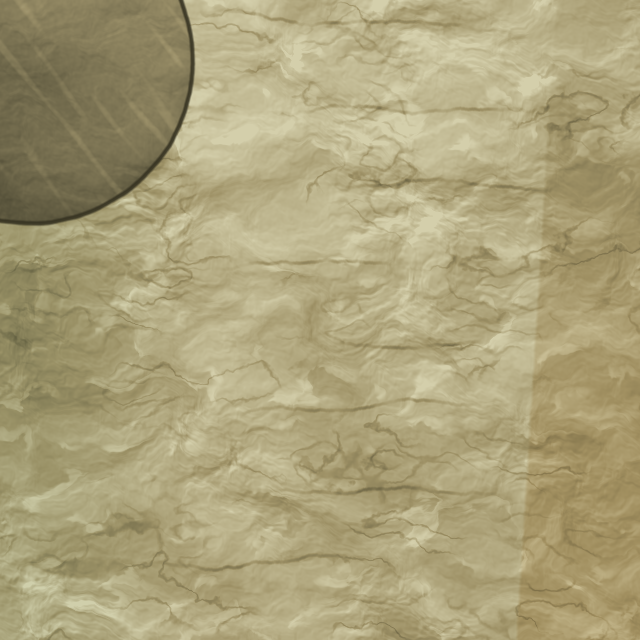
Write a Shadertoy shader that draws this texture.

```glsl
#define DISC_CENTER vec2(0.047, 0.905)
#define DISC_RADIUS 0.254
#define SEAM_X 0.807
#define SEAM_SLOPE 0.062
#define RELIEF 0.55
#define MOTTLE 0.20
#define CRACK_DEPTH 0.15
#define LONG_CRACKS 8
#define DARK vec3(0.31, 0.29, 0.19)
#define MID vec3(0.62, 0.57, 0.40)
#define LIGHT vec3(0.76, 0.73, 0.58)

float hash(float n) { return fract(sin(n * 91.7 + 3.1) * 4375.85); }

vec2 gradientAt(vec2 cell) {
    float a = 6.2832 * fract(sin(dot(cell, vec2(127.1, 311.7))) * 43758.5);
    return vec2(cos(a), sin(a));
}

float gradientNoise(vec2 p) {
    vec2 i = floor(p), f = p - i;
    vec2 u = f * f * f * (f * (f * 6.0 - 15.0) + 10.0);
    vec2 e = vec2(0.0, 1.0);
    float low = mix(dot(gradientAt(i), f), dot(gradientAt(i + e.yx), f - e.yx), u.x);
    float high = mix(dot(gradientAt(i + e), f - e), dot(gradientAt(i + e.yy), f - e.yy), u.x);
    return mix(low, high, u.y);
}

float fbm(vec2 p) {
    float sum = 0.0, amp = 0.5;
    for (int i = 0; i < 5; i++) {
        sum += amp * gradientNoise(p);
        p = mat2(1.6, 1.2, -1.2, 1.6) * p + 7.3;
        amp *= 0.5;
    }
    return sum;
}

// Layered stone height, stretched sideways and warped
float stoneHeight(vec2 p) {
    vec2 warp = vec2(fbm(p * 6.0 + 4.0), fbm(p * 6.0 + 19.0));
    return fbm(p * vec2(7.0, 12.0) + 1.3 * warp);
}

// Broken short fissures along the zero lines of warped noise
float fissures(vec2 p, vec2 scale, float width) {
    vec2 q = p * scale + 0.9 * vec2(fbm(p * 14.0), fbm(p * 14.0 + 31.0));
    float line = 1.0 - smoothstep(0.0, width, abs(gradientNoise(q)));
    return line * smoothstep(0.02, 0.32, gradientNoise(p * vec2(6.0, 9.0) + scale));
}

// Long, nearly level cracks with ragged edges and fading ends
float longCracks(vec2 p) {
    float sum = 0.0;
    for (int i = 0; i < LONG_CRACKS; i++) {
        float k = float(i);
        float x = p.x - mix(0.3, 0.75, hash(k + 2.0));
        float y = 0.10 + 0.118 * k + 0.04 * hash(k + 9.0) + x * (hash(k + 5.0) - 0.5) * 0.16;
        y += 0.022 * gradientNoise(vec2(p.x * 7.0, k * 3.7)) + 0.012 * fbm(vec2(p.x * 26.0, k * 5.3));
        float ends = 1.0 - smoothstep(0.06, mix(0.14, 0.30, hash(k + 14.0)), abs(x));
        float ragged = 0.6 + 0.9 * gradientNoise(p * 22.0 + k);
        float d = p.y - y;
        float core = 1.0 - smoothstep(0.0005, 0.0045, abs(d));
        float shade = 0.3 * exp(-abs(d) * 90.0);
        sum += (core + shade) * ends * clamp(ragged, 0.0, 1.0);
    }
    return min(sum, 1.3);
}

vec3 stoneRamp(float tone) {
    vec3 c = mix(DARK, MID, clamp((tone - 0.31) / 0.31, -0.5, 1.0));
    return mix(c, LIGHT, clamp((tone - 0.62) / 0.14, 0.0, 1.5));
}

void mainImage(out vec4 fragColor, in vec2 fragCoord) {
    vec2 p = fragCoord / iResolution.xy;
    float height = stoneHeight(p);
    float relief = height - stoneHeight(p + vec2(-0.002, 0.004));
    float grain = gradientNoise(p * 110.0) + 0.6 * gradientNoise(p * 190.0);

    // Wall: broad light, mottling, relief and cracks
    float busy = 0.6 + 0.8 * smoothstep(-0.15, 0.3, gradientNoise(p * 4.0 + 2.0));
    float tone = 0.69 + 0.07 * exp(-5.0 * dot(p - vec2(0.5, 0.9), p - vec2(0.5, 0.9)));
    tone -= 0.10 * (1.0 - smoothstep(0.0, 0.3, p.x)) * smoothstep(0.0, 0.5, p.y);
    tone += MOTTLE * height + 0.05 * gradientNoise(p * vec2(3.0, 5.0) + 8.0);
    tone += RELIEF * busy * relief + 0.012 * grain;
    float cracks = 0.75 * fissures(p, vec2(8.0, 19.0), 0.07) + 0.5 * fissures(p, vec2(17.0, 31.0), 0.11);
    tone -= CRACK_DEPTH * (cracks + longCracks(p));
    tone += 0.07 * smoothstep(0.2, 0.45, gradientNoise(p * vec2(15.0, 24.0) + 3.0 * height));

    // Browner slab right of the slanted seam
    float seam = p.x - SEAM_X - SEAM_SLOPE * p.y + 0.004 * fbm(p * 18.0);
    float slab = smoothstep(-0.003, 0.004, seam) * mix(1.0, 0.3, smoothstep(0.68, 0.85, p.y));
    tone -= 0.065 * slab;
    vec3 color = stoneRamp(tone);
    color += slab * vec3(0.012, -0.008, -0.025) * smoothstep(0.9, 0.2, p.y);
    color.r -= 0.02 * (1.0 - smoothstep(0.0, 0.35, p.x));

    // Shaded disc with diagonal scratches
    vec2 diagonal = mat2(0.84, 0.54, -0.54, 0.84) * p;
    vec2 along = vec2(p.x * 0.84 - p.y * 0.54, diagonal.y * 0.4 + p.x * 0.8 + p.y * 0.5);
    float scratch = gradientNoise(along * vec2(7.0, 38.0));
    float discTone = 0.49 + 0.35 * (p.y - 0.85) + 0.35 * (p.x - 0.12);
    discTone += 0.13 * height + 0.3 * relief + 0.022 * grain;
    discTone += 0.07 * smoothstep(0.2, 0.5, scratch);
    float rim = length(p - DISC_CENTER) - DISC_RADIUS + 0.003 * fbm(p * 20.0);
    discTone -= 0.06 * exp(-abs(rim) * 45.0);
    vec3 discColor = stoneRamp(discTone) + vec3(-0.005, 0.0, 0.015);
    color = mix(discColor, color, smoothstep(-0.002, 0.002, rim));

    // Dark rim line
    float rimLine = 1.0 - smoothstep(0.001, 0.0055, abs(rim));
    color = mix(color, DARK * 0.65, 0.88 * rimLine);
    fragColor = vec4(clamp(color, 0.0, 1.0), 1.0);
}
```
